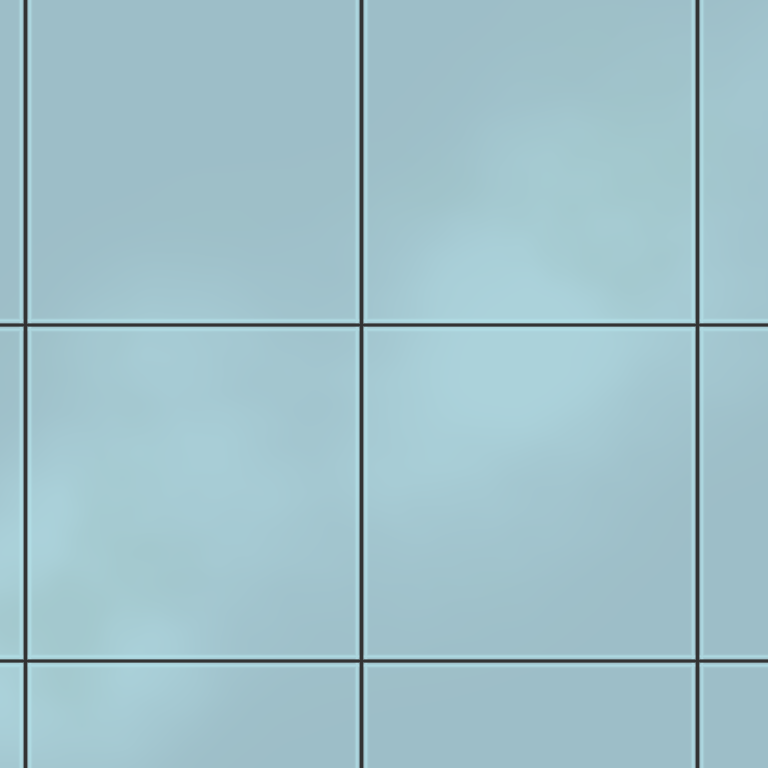
A Shadertoy shader for this pattern:

```glsl
#define PITCH 0.4375
#define GRID_ORIGIN vec2(0.0332, 0.1393)
#define LINE_HALF_WIDTH vec2(0.0025, 0.0021)
#define RIM_OFFSET 0.0060
#define RIM_WIDTH 0.0021
#define LINE_COLOR vec3(0.20, 0.20, 0.20)
#define RIM_COLOR vec3(0.70, 0.88, 0.91)
#define SHADE_COLOR vec3(0.617, 0.745, 0.783)
#define LIGHT_COLOR vec3(0.670, 0.822, 0.856)
#define GREEN_COLOR vec3(0.620, 0.762, 0.775)
#define CLOUD_SCALE 3.2

// Pseudo-random unit gradient for a lattice cell
vec2 cellGradient(vec2 cell) {
    uvec2 q = uvec2(ivec2(cell) + 4096);
    uint h = q.x * 1597334673u ^ q.y * 3812015801u;
    h = (h ^ (h >> 15)) * 2246822519u;
    h ^= h >> 13;
    float angle = float(h & 65535u) / 65536.0 * 6.28319;
    return vec2(cos(angle), sin(angle));
}

float gradientNoise(vec2 p) {
    vec2 i = floor(p), f = p - i;
    vec2 u = f * f * f * (f * (f * 6.0 - 15.0) + 10.0);
    vec2 e = vec2(1.0, 0.0);
    float a = dot(cellGradient(i), f);
    float b = dot(cellGradient(i + e.xy), f - e.xy);
    float c = dot(cellGradient(i + e.yx), f - e.yx);
    float d = dot(cellGradient(i + e.xx), f - e.xx);
    return mix(mix(a, b, u.x), mix(c, d, u.x), u.y);
}

float cloudNoise(vec2 p) {
    float sum = 0.0, amplitude = 0.6;
    for (int octave = 0; octave < 4; octave++) {
        sum += amplitude * gradientNoise(p);
        p = mat2(1.6, 1.2, -1.2, 1.6) * p + 7.3;
        amplitude *= 0.42;
    }
    return sum;
}

// Soft diagonal sheen, brightest in two places, broken up by clouds
vec3 glazeColor(vec2 p) {
    float cloud = cloudNoise(p * CLOUD_SCALE * vec2(0.85, 1.1));
    float ridge = (p.y - 0.20 - 0.55 * p.x) / 0.28;
    float swell = 0.75 + 0.25 * cos((p.x - 0.1) * 10.47);
    float sheen = exp(-ridge * ridge) * swell;
    float light = smoothstep(0.02, 0.98, sheen + cloud * 0.65 * smoothstep(0.0, 0.4, sheen));
    vec3 color = mix(SHADE_COLOR, LIGHT_COLOR, light);
    float tint = smoothstep(0.0, 0.4, cloudNoise(p * CLOUD_SCALE + 19.0));
    return mix(color, GREEN_COLOR, tint * 0.6 * smoothstep(0.0, 0.3, sheen));
}

void mainImage(out vec4 fragColor, in vec2 fragCoord) {
    vec2 p = fragCoord / iResolution.xy;
    vec2 pixel = 1.0 / iResolution.xy;

    // Distance to the nearest vertical and horizontal joint
    vec2 joint = abs(fract((p - GRID_ORIGIN) / PITCH + 0.5) - 0.5) * PITCH;

    // Pale rim beside each joint
    vec2 fromRim = (joint - RIM_OFFSET) / RIM_WIDTH;
    vec2 rim = exp(-fromRim * fromRim);
    vec3 color = mix(glazeColor(p), RIM_COLOR, 0.75 * max(rim.x, rim.y));

    // Dark joint line
    vec2 line = 1.0 - smoothstep(LINE_HALF_WIDTH - 0.7 * pixel, LINE_HALF_WIDTH + 0.7 * pixel, joint);
    color = mix(color, LINE_COLOR, max(line.x, line.y));

    fragColor = vec4(color, 1.0);
}
```
